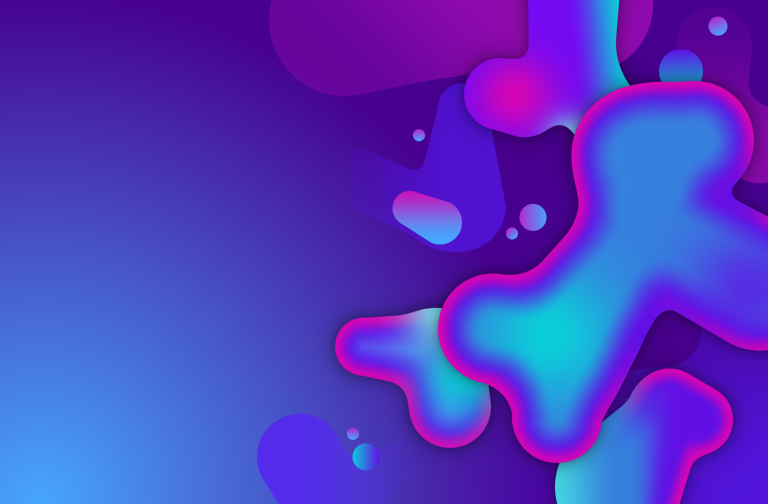
A Shadertoy shader for this background:

```glsl
// Fluid gradient blobs with neon rims over a violet to azure backdrop.

const vec2 CANVAS = vec2(7.68, 5.03);   // layout units, y points down
const float BLEND = 0.16;               // softness of joints between limbs
const float SHADOW_WIDTH = 0.07;
const float SHADOW_DEPTH = 0.3;

const vec3 AZURE   = vec3(0.28, 0.65, 1.00);
const vec3 INDIGO  = vec3(0.28, 0.00, 0.56);
const vec3 ULTRA   = vec3(0.32, 0.08, 0.86);
const vec3 VIOLET  = vec3(0.38, 0.06, 0.90);
const vec3 BLUE    = vec3(0.21, 0.50, 0.87);
const vec3 CYAN    = vec3(0.04, 0.81, 0.85);
const vec3 ICE     = vec3(0.48, 0.86, 0.92);
const vec3 MAGENTA = vec3(0.83, 0.02, 0.71);
const vec3 PLUM    = vec3(0.58, 0.04, 0.69);

const int DOT_COUNT = 7;
// centre, radius, gradient angle
const vec4 DOTS[DOT_COUNT] = vec4[](
    vec4(4.19, 1.35, 0.06, 1.6), vec4(5.33, 2.17, 0.135, 0.0),
    vec4(5.12, 2.33, 0.06, 0.8), vec4(7.18, 0.26, 0.095, 1.2),
    vec4(3.53, 4.33, 0.06, 1.6), vec4(6.81, 0.71, 0.22, -1.6),
    vec4(3.66, 4.56, 0.135, 0.0));
const int FIRST_CYAN_DOT = 5;

// Limb with round ends: each end is centre and radius
float limb(vec2 p, vec3 a, vec3 b) {
    vec2 axis = b.xy - a.xy;
    float t = clamp(dot(p - a.xy, axis) / dot(axis, axis), 0.0, 1.0);
    vec3 s = mix(a, b, t);
    return length(p - s.xy) - s.z;
}

float join(float a, float b) {
    float h = max(BLEND - abs(a - b), 0.0) / BLEND;
    return min(a, b) - h * h * BLEND * 0.25;
}

float spot(vec2 p, vec2 centre, float radius) {
    vec2 q = (p - centre) / radius;
    return exp(-dot(q, q));
}

float cover(float d) {
    float w = 0.75 * CANVAS.y / iResolution.y;
    return smoothstep(w, -w, d);
}

vec3 overlay(vec3 base, vec3 tint, float d) {
    float shade = SHADOW_DEPTH * exp(-max(d, 0.0) / SHADOW_WIDTH);
    return mix(base * (1.0 - shade), tint, cover(d));
}

// Colour from the outline inwards: rim, violet, core
vec3 rimmed(float d, vec3 rim, vec3 core) {
    vec3 c = mix(rim, VIOLET, smoothstep(0.0, 0.19, -d));
    return mix(c, core, smoothstep(0.07, 0.44, -d));
}

vec3 backdrop(vec2 p) {
    vec3 c = mix(AZURE, INDIGO, min(length(p - vec2(0.4, 5.0)) / 5.1, 1.0));
    c = mix(c, ULTRA, spot(p, vec2(7.6, 5.0), 1.9));
    // Plum cloud at the top
    float d = join(limb(p, vec3(3.45, 0.2, 0.76), vec3(4.3, 0.0, 0.78)),
                   limb(p, vec3(4.3, 0.0, 0.7), vec3(5.85, 0.05, 0.68)));
    c = mix(c, PLUM, cover(d) * mix(0.4, 0.95, smoothstep(2.7, 5.0, p.x - p.y)));
    // Ribbon at the upper right
    d = join(limb(p, vec3(7.14, 0.45, 0.38), vec3(7.05, 1.2, 0.4)),
             limb(p, vec3(7.05, 1.2, 0.4), vec3(7.6, 1.45, 0.38)));
    c = mix(c, PLUM, cover(d) * mix(0.15, 0.85, smoothstep(0.2, 1.5, p.y)));
    // Translucent folds in the middle
    d = join(limb(p, vec3(4.63, 1.08, 0.25), vec3(4.6, 2.05, 0.46)),
             limb(p, vec3(3.56, 1.77, 0.29), vec3(4.4, 2.15, 0.3)));
    c = mix(c, ULTRA, cover(d) * 0.85 * smoothstep(3.2, 4.6, p.x));
    // Dark hollow and low bubble
    d = limb(p, vec3(6.2, 3.3, 0.4), vec3(6.65, 3.3, 0.36));
    c = mix(c, INDIGO, cover(d));
    d = join(limb(p, vec3(3.0, 4.56, 0.43), vec3(3.3, 5.1, 0.4)),
             limb(p, vec3(3.4, 5.0, 0.35), vec3(3.98, 4.6, 0.19)));
    return mix(c, vec3(0.33, 0.17, 0.92), cover(d) * smoothstep(4.3, 2.9, p.x));
}

vec3 smallShapes(vec3 c, vec2 p) {
    for (int i = 0; i < DOT_COUNT; i++) {
        vec4 dot4 = DOTS[i];
        vec2 q = (p - dot4.xy) / dot4.z;
        float t = 0.5 + 0.5 * dot(q, vec2(cos(dot4.w), sin(dot4.w)));
        vec3 tint = i < FIRST_CYAN_DOT ? mix(PLUM + 0.12, AZURE, t) : mix(CYAN, VIOLET, t);
        c = mix(c, tint, cover(length(p - dot4.xy) - dot4.z));
    }
    float bean = limb(p, vec3(4.1, 2.08, 0.175), vec3(4.4, 2.22, 0.22));
    return mix(c, mix(MAGENTA, AZURE, smoothstep(1.8, 2.42, p.y)), cover(bean));
}

vec3 topBlob(vec3 c, vec2 p) {
    float d = join(limb(p, vec3(5.0, 0.94, 0.36), vec3(5.24, 0.98, 0.39)),
              join(limb(p, vec3(5.74, -0.1, 0.46), vec3(5.71, 0.75, 0.42)),
                   limb(p, vec3(5.75, 0.75, 0.4), vec3(6.1, 1.2, 0.36))));
    vec3 tint = mix(vec3(0.45, 0.04, 0.95), MAGENTA, spot(p, vec2(5.15, 0.95), 0.38));
    tint = mix(tint, CYAN, smoothstep(5.65, 6.25, p.x - 0.1 * p.y));
    return overlay(c, mix(tint, ICE, spot(p, vec2(5.7, 1.4), 0.24)), d);
}

vec3 leftBlob(vec3 c, vec2 p) {
    float d = join(limb(p, vec3(3.64, 3.46, 0.29), vec3(4.2, 3.5, 0.37)),
                   limb(p, vec3(4.42, 3.5, 0.42), vec3(4.5, 4.06, 0.41)));
    vec3 tint = rimmed(d, MAGENTA, vec3(0.33, 0.45, 0.95));
    tint = mix(tint, CYAN, spot(p, vec2(4.65, 3.75), 0.42));
    return overlay(c, mix(tint, ICE, spot(p, vec2(4.4, 3.12), 0.36)), d);
}

vec3 lowerBlob(vec3 c, vec2 p) {
    float d = join(limb(p, vec3(6.7, 4.03, 0.35), vec3(6.98, 4.19, 0.35)),
                   limb(p, vec3(6.65, 4.2, 0.4), vec3(6.2, 4.86, 0.65)));
    vec3 tint = rimmed(d, MAGENTA, mix(BLUE, VIOLET, smoothstep(6.2, 6.8, p.x)));
    tint = mix(tint, BLUE, smoothstep(6.6, 6.1, p.x));
    return overlay(c, mix(tint, mix(CYAN, ICE, 0.5), smoothstep(6.2, 5.5, p.x)), d);
}

vec3 mainBlob(vec3 c, vec2 p) {
    float head = join(limb(p, vec3(6.38, 1.55, 0.65), vec3(6.95, 1.4, 0.59)),
                      limb(p, vec3(6.53, 1.6, 0.75), vec3(6.42, 2.4, 0.63)));
    float arms = join(limb(p, vec3(6.6, 2.3, 0.62), vec3(7.6, 2.85, 0.65)),
                      limb(p, vec3(4.93, 3.28, 0.55), vec3(5.6, 3.4, 0.6)));
    float leg = join(limb(p, vec3(6.25, 2.55, 0.58), vec3(5.6, 3.45, 0.7)),
                     limb(p, vec3(5.65, 3.4, 0.68), vec3(5.57, 4.17, 0.45)));
    float d = join(join(head, arms), leg);
    float cool = max(spot(p, vec2(6.5, 3.3), 0.8), spot(p, vec2(7.35, 1.95), 0.4));
    vec3 core = mix(BLUE, VIOLET, 0.75 * spot(p, vec2(7.5, 2.9), 0.6));
    core = mix(core, CYAN, spot(p, vec2(5.5, 3.35), 0.65));
    return overlay(c, rimmed(d, mix(MAGENTA, VIOLET, cool), core), d);
}

void mainImage(out vec4 fragColor, in vec2 fragCoord) {
    vec2 uv = fragCoord / iResolution.xy;
    vec2 p = vec2(uv.x, 1.0 - uv.y) * CANVAS;
    vec3 c = smallShapes(backdrop(p), p);
    c = lowerBlob(leftBlob(topBlob(c, p), p), p);
    fragColor = vec4(mainBlob(c, p), 1.0);
}
```
